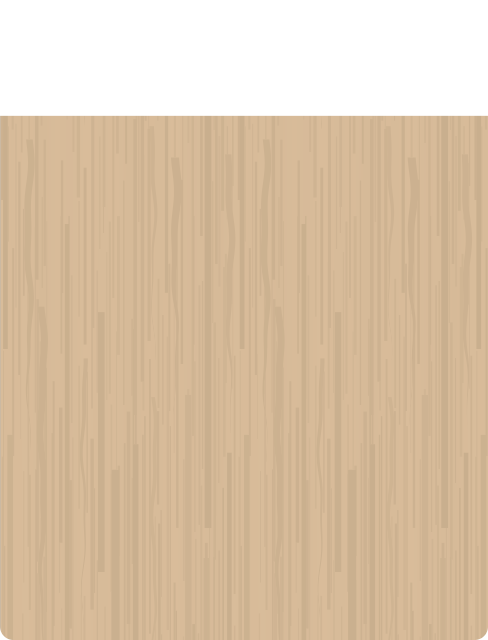
Reproduce this texture procedurally as a WebGL 2 fragment shader.

```glsl
#version 300 es
precision highp float;
// Pale wood panel with rounded lower corners below a white band.
// The grain is layered columns of upright streaks, each broken into runs
// of random length; the grain tiles sideways. Lengths are in canvas heights.

#define PANEL_TOP 0.819
#define CORNER_RADIUS 0.021
#define TILE_WIDTH 0.3698
#define WOOD_COLOR vec3(0.845, 0.733, 0.600)
#define STREAK_COLOR vec3(0.787, 0.685, 0.555)
#define EDGE_COLOR vec3(0.76, 0.72, 0.66)
#define EDGE_WIDTH 0.0013
#define WAVE_AMOUNT 0.09

uniform vec2 u_resolution;
out vec4 fragColor;

float hash(vec2 p) {
    vec3 q = fract(vec3(p.xyx) * vec3(0.1031, 0.1030, 0.0973));
    q += dot(q, q.yzx + 33.33);
    return fract((q.x + q.y) * q.z);
}

// Coverage of a shape from its signed distance, inside negative.
float cover(float dist, float pixel) {
    return clamp(0.5 - dist / pixel, 0.0, 1.0);
}

// One layer of streaks: columns per tile, run length, relative width, wobble.
float streaks(vec2 p, float columns, float runLength, float width,
              float wobble, float seed, float pixel) {
    float cellWidth = TILE_WIDTH / columns;
    float column = floor(p.x / cellWidth);
    float id = mod(column, columns);
    float x = p.x / cellWidth - column - 0.5;

    // Vertical runs with square ends.
    float span = runLength * mix(0.65, 1.4, hash(vec2(id, seed + 1.0)));
    float along = p.y / span + 7.0 * hash(vec2(id, seed + 2.0));
    float run = floor(along);
    vec2 key = vec2(id + 61.0 * run, seed);
    float t = along - run;
    float fill = mix(0.45, 0.97, hash(key + 3.0));
    float ends = cover((abs(t - 0.5 * fill) - 0.5 * fill) * span, pixel);

    // Some streaks bend and narrow toward their lower end.
    float bends = wobble * step(0.55, hash(key + 5.0));
    float phase = 6.283 * hash(key + 7.0);
    float halfWidth = 0.5 * width * mix(0.45, 1.15, hash(key + 9.0));
    halfWidth *= mix(1.0, smoothstep(0.0, 0.6, t), bends);
    float wave = sin(p.y * 27.0 + phase) + 0.5 * sin(p.y * 61.0 + phase * 2.0);
    float center = (hash(key + 11.0) - 0.5) * (0.9 - width);
    center += bends * WAVE_AMOUNT * wave;

    float sides = cover((abs(x - center) - halfWidth) * cellWidth, pixel);
    float strength = mix(0.55, 1.0, hash(key + 13.0));
    return sides * ends * strength * step(0.16, hash(key + 15.0));
}

// Darkness of the grain from broad, medium and fine streaks.
float grain(vec2 p, float pixel) {
    float dark = streaks(p, 13.0, 0.62, 0.40, 1.0, 17.0, pixel);
    dark = max(dark, 0.85 * streaks(p, 29.0, 0.46, 0.38, 0.0, 43.0, pixel));
    dark = max(dark, 0.75 * streaks(p, 37.0, 0.34, 0.28, 0.0, 89.0, pixel));
    return dark;
}

// Faint broad variation in tone, repeating with the tile.
float toneDrift(float x) {
    float angle = 6.2832 * x / TILE_WIDTH;
    return 0.5 * sin(3.0 * angle + 0.7) + 0.5 * sin(8.0 * angle + 2.1);
}

// Panel flat at the top and rounded at the lower corners.
float panelDistance(vec2 p, float aspect) {
    vec2 q = vec2(abs(p.x - 0.5 * aspect) - 0.5 * aspect, -p.y);
    q += CORNER_RADIUS;
    float body = length(max(q, 0.0)) + min(max(q.x, q.y), 0.0) - CORNER_RADIUS;
    return max(body, p.y - PANEL_TOP);
}

void main() {
    float pixel = 1.0 / u_resolution.y;
    vec2 p = gl_FragCoord.xy * pixel;
    float aspect = u_resolution.x * pixel;

    // Wood with its streaks.
    vec3 wood = WOOD_COLOR * (1.0 + 0.006 * toneDrift(p.x));
    wood = mix(wood, STREAK_COLOR, grain(p, pixel));

    // Thin grey rim on the left side.
    wood = mix(wood, EDGE_COLOR, 0.7 * cover(p.x - EDGE_WIDTH, pixel));

    float panel = cover(panelDistance(p, aspect), pixel);
    fragColor = vec4(mix(vec3(1.0), wood, panel), 1.0);
}
```
